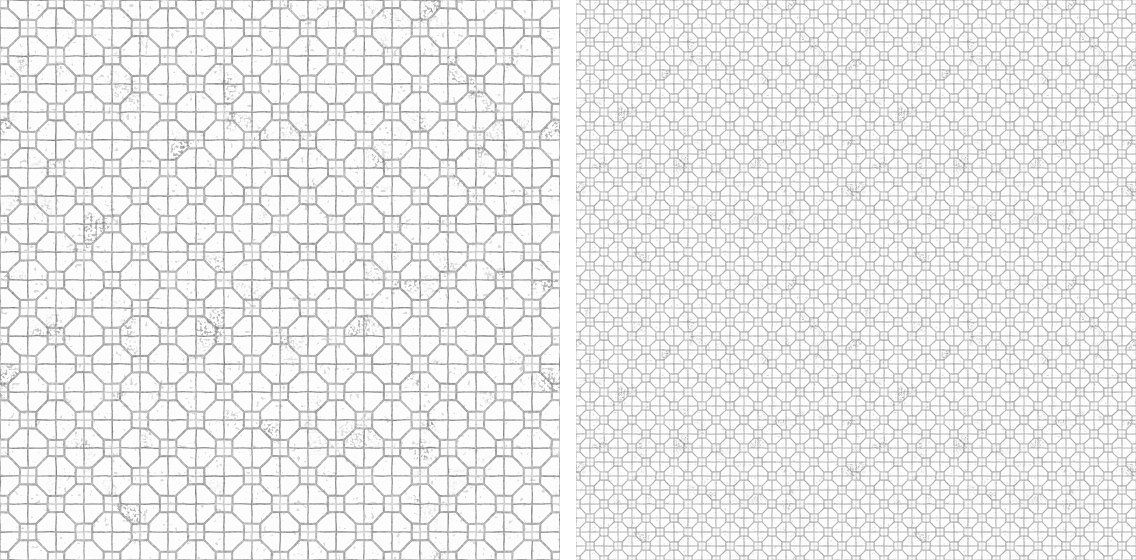
Left: one tile. Right: repeated 2 by 2.
A WebGL 1 fragment shader for this pattern:

```glsl
precision highp float;

uniform vec2 u_resolution;

vec2 hash2(vec2 p) {
  vec3 q = fract(p.xyx * vec3(0.1031, 0.1030, 0.0973));
  q += dot(q, q.yzx + 33.33);
  return fract((q.xx + q.yz) * q.zy);
}

float cornerSlope(vec2 corner, vec2 offset, float period) {
  float angle = 6.28318 * hash2(mod(corner, period) + 7.0).x;
  return dot(vec2(cos(angle), sin(angle)), offset);
}

// Gradient noise that wraps after `period` lattice cells across the canvas
float noise(vec2 uv, float period) {
  vec2 p = uv * period;
  vec2 i = floor(p);
  vec2 f = p - i;
  vec2 w = f * f * f * (f * (f * 6.0 - 15.0) + 10.0);
  vec2 e = vec2(1.0, 0.0);
  return mix(
    mix(cornerSlope(i, f, period), cornerSlope(i + e, f - e, period), w.x),
    mix(cornerSlope(i + e.yx, f - e.yx, period), cornerSlope(i + 1.0, f - 1.0, period), w.x),
    w.y);
}

// Share of a pixel covered by a stroke whose centre line is d away
float stroke(float d, float halfWidth, float pixel) {
  float near = max(d - 0.5 * pixel, -halfWidth);
  float far = min(d + 0.5 * pixel, halfWidth);
  return clamp((far - near) / pixel, 0.0, 1.0);
}

void main() {
  vec2 uv = gl_FragCoord.xy / u_resolution;
  float pixel = 20.0 / min(u_resolution.x, u_resolution.y);

  // Slightly uneven 20 by 20 grid
  vec2 p = uv * 20.0 + 0.02 * vec2(noise(uv, 47.0), noise(uv + 0.37, 47.0));
  vec2 cell = floor(p);
  vec2 f = p - cell;

  // Mirror odd cells so the small squares sit on corners (0,0) and (1,1)
  if (mod(cell.x + cell.y, 2.0) > 0.5) f.x = 1.0 - f.x;
  float side = step(f.y, f.x);
  if (f.x + f.y > 1.0) f = 1.0 - f;

  // Square edges, octagon diagonals and the grid through both
  float square = max(f.x, f.y) - 0.295;
  float diagonal = max(abs(f.x - f.y) * 0.7071, -square);
  float outline = min(abs(square), diagonal);
  float grid = min(f.x, f.y);

  // Outlines have a pale core; the grid fades inside the squares
  float outlineInk = 0.37 * stroke(outline, 0.035, pixel)
                   - 0.13 * stroke(outline, 0.011, pixel);
  float gridInk = 0.46 * stroke(grid, 0.021, pixel)
                * mix(0.55, 1.0, smoothstep(-0.03, 0.03, square));
  float ink = max(outlineInk, gridInk);

  // Dry, uneven ink
  float grain = noise(uv, 230.0);
  ink *= 1.0 + 0.45 * grain + 0.35 * noise(uv, 24.0);

  // Scuffed patches that stop at the edges of single pieces
  float piece = hash2(mod(cell, 20.0) * 2.0 + side + 3.0).x;
  float patchMask = smoothstep(0.1, 0.45, noise(uv, 11.0) + 0.5 * noise(uv, 29.0));
  patchMask *= smoothstep(0.45, 0.9, piece);
  float scuff = patchMask * smoothstep(-0.05, 0.4, grain + 0.5 * noise(uv, 97.0));

  // Sparse specks over the whole surface
  float speck = smoothstep(0.4, 0.6, noise(uv, 151.0) + 0.5 * noise(uv, 37.0));

  float shade = 0.992 - ink - 0.012 * abs(grain);
  shade -= (0.28 * scuff + 0.14 * speck) * (1.0 - 2.0 * ink);
  gl_FragColor = vec4(vec3(clamp(shade, 0.0, 1.0)), 1.0);
}
```
